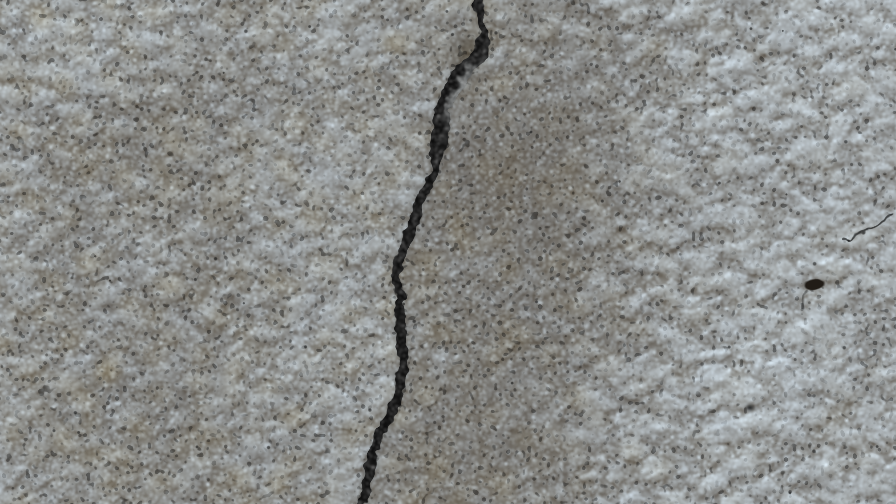
This texture is drawn by a Shadertoy shader. Its source:

```glsl
// Rough weathered plaster wall split by a dark, jagged vertical crack.

const int CRACK_POINTS = 16;
// Crack spine from top to bottom: x, y, half width (canvas heights).
const vec3 CRACK[CRACK_POINTS] = vec3[](
    vec3(.944, 1.02, .008), vec3(.961, .935, .008), vec3(.954, .893, .013),
    vec3(.908, .843, .017), vec3(.882, .796, .014), vec3(.871, .725, .016),
    vec3(.862, .660, .007), vec3(.836, .604, .009), vec3(.790, .475, .009),
    vec3(.786, .437, .008), vec3(.797, .410, .009), vec3(.791, .380, .009),
    vec3(.801, .278, .010), vec3(.785, .201, .009), vec3(.740, .105, .009),
    vec3(.715, -.02, .008));

float hash(vec2 p) {
    return fract(sin(dot(p, vec2(127.1, 311.7))) * 43758.5453);
}

vec2 hash2(vec2 p) {
    return vec2(hash(p), hash(p + 57.3));
}

// Cellular noise: overlapping soft domes of random height, mean near 0.47.
float domes(vec2 p) {
    vec2 cell = floor(p);
    float sum = 0.0;
    for (int j = -1; j <= 1; j++)
    for (int i = -1; i <= 1; i++) {
        vec2 id = cell + vec2(i, j);
        float d = length(p - id - hash2(id));
        sum += hash(id + 19.7) * (1.0 - smoothstep(0.0, 1.0, d));
    }
    return sum;
}

// Small round pits, at most one per cell.
float pits(vec2 p, float density, float radius) {
    vec2 id = floor(p);
    vec2 centre = 0.2 + 0.6 * hash2(id);
    float d = length(p - id - centre);
    float size = radius * (0.5 + 0.5 * hash(id + 3.3));
    return step(hash(id + 7.1), density) * (1.0 - smoothstep(size * 0.3, size, d));
}

// Soft elliptical spot: 1 at its centre, fading to 0.
float blob(vec2 p, vec2 centre, vec2 size) {
    vec2 q = (p - centre) / size;
    return exp(-dot(q, q));
}

// Plaster relief: lumps at three sizes, lightly warped.
float relief(vec2 p) {
    vec2 q = p * vec2(0.88, 1.1) + 0.004 * sin(p.yx * vec2(53.0, 47.0));
    return domes(q * 27.0) + 0.55 * domes(q * 52.0 + 11.0) + 0.18 * domes(q * 104.0 + 23.0);
}

// Distance to a segment; the second value is the position along it.
vec2 segment(vec2 p, vec2 a, vec2 b) {
    float t = clamp(dot(p - a, b - a) / dot(b - a, b - a), 0.0, 1.0);
    return vec2(length(p - mix(a, b, t)), t);
}

// Returns edge distance (negative inside) and offset to the right of the spine.
vec2 crackField(vec2 p) {
    vec2 best = vec2(1e3, 0.0);
    for (int i = 0; i < CRACK_POINTS - 1; i++) {
        vec3 a = CRACK[i], b = CRACK[i + 1];
        vec2 s = segment(p, a.xy, b.xy);
        float edge = s.x - mix(a.z, b.z, s.y);
        if (edge < best.x) best = vec2(edge, p.x - mix(a.x, b.x, s.y));
    }
    return best;
}

// Broad paint cover: bare beside the crack, thick at the far right.
float paintCover(vec2 p, float side) {
    float right = smoothstep(-0.01, 0.02, side);
    float cover = mix(0.50, 0.53, right) + 0.12 * smoothstep(1.05, 1.5, p.x);
    cover -= right * 0.27 * blob(p, vec2(0.99, 0.63), vec2(0.26, 0.34));
    cover -= right * 0.17 * blob(p, vec2(0.90, 0.08), vec2(0.26, 0.22));
    cover += (1.0 - right) * 0.10 * blob(p, vec2(0.68, 0.42), vec2(0.13, 0.6));
    cover += 0.10 * blob(p, vec2(0.10, 0.98), vec2(0.4, 0.15));
    cover -= 0.07 * blob(p, vec2(0.33, 0.72), vec2(0.22, 0.14));
    cover -= 0.07 * blob(p, vec2(0.36, 0.22), vec2(0.16, 0.25));
    return cover + 0.10 * (domes(p * 6.0) - 0.47);
}

void mainImage(out vec4 fragColor, in vec2 fragCoord) {
    float pixel = 1.0 / iResolution.y;
    vec2 p = fragCoord * pixel;

    // Jagged crack outline
    vec2 jag = vec2(domes(p * 52.0), domes(p * 44.0 + 31.0)) - 0.47;
    jag += 0.5 * vec2(domes(p * 115.0), domes(p * 105.0 + 31.0)) - 0.23;
    vec2 crack = crackField(p + 0.007 * jag);
    float cover = paintCover(p, crack.y);

    // Lumps lit from above, with paint flakes on the higher ones
    float height = relief(p);
    float slope = height - relief(p + vec2(-0.002, 0.006));
    float lumpiness = smoothstep(0.12, 0.55, cover) * mix(0.85, 1.1, smoothstep(0.8, 1.4, p.x));
    float flake = smoothstep(-0.2, 0.3, height - 0.81 + 0.8 * (cover - 0.5));
    float grain = domes(p * 150.0) + 0.7 * domes(p.yx * 97.0 + 7.0) - 0.80;
    float tone = cover + lumpiness * (0.20 * (flake - 0.5) + 0.52 * slope);
    tone += 0.27 * grain * mix(1.1, 0.7, flake * lumpiness);

    // Warm bare plaster to cool pale paint
    vec3 color = mix(vec3(0.395, 0.375, 0.345), vec3(0.74, 0.775, 0.795), tone);
    float warmth = domes(p * 23.0 + 5.0) * (1.0 - 0.6 * smoothstep(0.7, 1.6, p.x));
    color += 0.025 * (warmth - 0.25) * vec3(0.6, 0.1, -1.0);

    // Irregular dark specks and a few pits
    float specks = smoothstep(0.68, 1.15, domes(p.yx * 125.0 + 41.0));
    color *= 1.0 - mix(0.36, 0.16, flake * lumpiness) * specks;
    color *= 1.0 - 0.5 * pits(p * 24.0 + 3.0, 0.035, 0.13);

    // Brown stain and narrow shaded rim beside the crack
    color *= 1.0 - vec3(0.28, 0.32, 0.38) * blob(p, vec2(0.925, 0.895), vec2(0.025, 0.04));
    color *= 1.0 - 0.15 * exp(-max(crack.x, 0.0) * 220.0);

    // Crack interior with a paler broken wall in its upper bend
    float wall = smoothstep(-0.003, 0.007, crack.y + 0.006 * jag.x);
    wall *= blob(p, vec2(0.91, 0.825), vec2(0.05, 0.07));
    vec3 depth = mix(vec3(0.13, 0.13, 0.13), vec3(0.52, 0.53, 0.53), wall);
    depth += 0.10 * grain;
    color = mix(color, depth, 1.0 - smoothstep(-0.5 * pixel, 0.8 * pixel, crack.x));

    // Hairline crack and dark chips at the right
    vec2 wobble = p + 0.008 * jag;
    float hair = min(segment(wobble, vec2(1.775, 0.577), vec2(1.735, 0.548)).x,
                     segment(wobble, vec2(1.735, 0.548), vec2(1.675, 0.525)).x);
    color *= 1.0 - 0.6 * (1.0 - smoothstep(0.0005, 0.002 + pixel, hair));
    float tail = segment(wobble, vec2(1.605, 0.43), vec2(1.59, 0.385)).x;
    color *= 1.0 - 0.3 * (1.0 - smoothstep(0.0005, 0.002 + pixel, tail));
    float chip = length((p + 0.003 * jag - vec2(1.616, 0.437)) / vec2(0.022, 0.011));
    color = mix(color, vec3(0.13, 0.11, 0.09), 1.0 - smoothstep(0.75, 1.1, chip));
    color *= 1.0 - 0.7 * blob(p, vec2(1.488, 0.191), vec2(0.008, 0.006));

    fragColor = vec4(clamp(color, 0.0, 1.0), 1.0);
}
```
